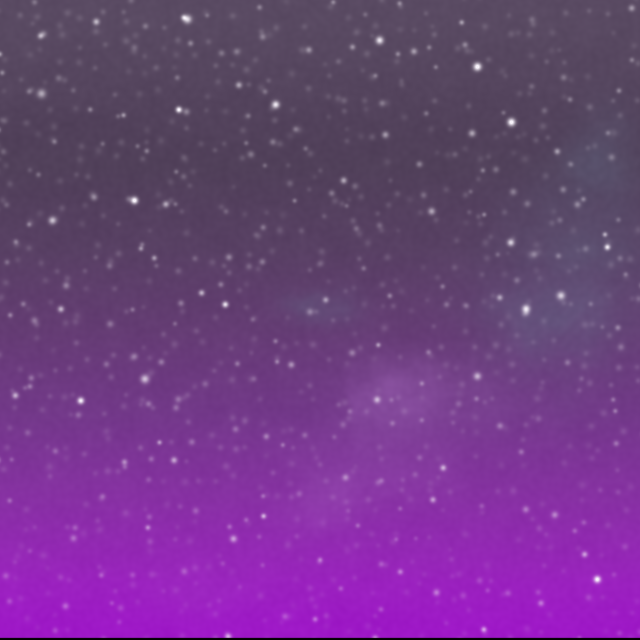
Reproduce this background procedurally as a Shadertoy shader.

```glsl
// Night sky: a dusky grey-violet top melting into vivid purple at the foot,
// with soft noise-warped nebula clouds and several layers of hashed stars.
// Gradient stops, elliptical glows and jittered star grids are added in turn.

const vec3 HAZE_BLUE = vec3(0.40, 0.43, 0.54);
const vec3 HAZE_LILAC = vec3(0.69, 0.45, 0.79);
const vec3 STAR_WHITE = vec3(0.97, 0.95, 0.98);

// Integer hash giving three values in 0..1
vec3 hash3(vec2 cell, float seed) {
    uvec3 v = uvec3(ivec3(cell, seed) + 4096);
    v = v * 1664525u + 1013904223u;
    v.x += v.y * v.z; v.y += v.z * v.x; v.z += v.x * v.y;
    v ^= v >> 16u;
    v.x += v.y * v.z; v.y += v.z * v.x; v.z += v.x * v.y;
    return vec3(v >> 8u) / 16777216.0;
}

float cornerSlope(vec2 cell, vec2 offset, float seed) {
    float angle = 6.28319 * hash3(cell, seed).x;
    return dot(vec2(cos(angle), sin(angle)), offset);
}

float gradientNoise(vec2 p, float seed) {
    vec2 i = floor(p), f = fract(p);
    vec2 w = f * f * f * (f * (f * 6.0 - 15.0) + 10.0);
    vec2 e = vec2(1.0, 0.0);
    float low = mix(cornerSlope(i, f, seed), cornerSlope(i + e, f - e, seed), w.x);
    float high = mix(cornerSlope(i + e.yx, f - e.yx, seed),
                     cornerSlope(i + 1.0, f - 1.0, seed), w.x);
    return mix(low, high, w.y);
}

float fbm(vec2 p, float seed) {
    float sum = 0.0, gain = 0.6;
    for (int k = 0; k < 4; k++) {
        sum += gain * gradientNoise(p, seed + float(k));
        p *= 2.03;
        gain *= 0.5;
    }
    return sum;
}

// Vertical colour ramp, from the foot upward
vec3 skyColor(float y) {
    vec3 c = mix(vec3(0.62, 0.09, 0.78), vec3(0.605, 0.135, 0.745), smoothstep(0.0, 0.11, y));
    c = mix(c, vec3(0.53, 0.19, 0.64), clamp((y - 0.09) / 0.13, 0.0, 1.0));
    c = mix(c, vec3(0.45, 0.22, 0.54), clamp((y - 0.22) / 0.13, 0.0, 1.0));
    c = mix(c, vec3(0.395, 0.235, 0.455), clamp((y - 0.35) / 0.13, 0.0, 1.0));
    c = mix(c, vec3(0.345, 0.25, 0.39), clamp((y - 0.48) / 0.13, 0.0, 1.0));
    c = mix(c, vec3(0.315, 0.25, 0.35), clamp((y - 0.61) / 0.13, 0.0, 1.0));
    return mix(c, vec3(0.35, 0.29, 0.385), smoothstep(0.74, 1.0, y));
}

// Soft elliptical cloud
float glow(vec2 p, vec2 center, vec2 radius) {
    vec2 d = (p - center) / radius;
    return exp(-dot(d, d));
}

vec3 addNebula(vec3 color, vec2 uv) {
    vec2 warp = vec2(fbm(uv * 7.0, 11.0), fbm(uv * 7.0, 23.0));
    vec2 p = uv + 0.055 * warp;
    float texture1 = clamp(0.9 + 0.9 * fbm(uv * 11.0, 37.0), 0.3, 1.4);

    float blue = 0.30 * glow(p, vec2(0.91, 0.58), vec2(0.12, 0.15))
               + 0.28 * glow(p, vec2(0.94, 0.75), vec2(0.06, 0.07))
               + 0.20 * glow(p, vec2(0.84, 0.50), vec2(0.10, 0.09))
               + 0.30 * glow(p, vec2(0.51, 0.515), vec2(0.055, 0.03))
               + 0.24 * glow(p, vec2(0.472, 0.53), vec2(0.022, 0.018));

    // The central cloud has a crisp left rim
    float rim = smoothstep(0.535, 0.56, p.x);
    float lilac = 0.30 * rim * glow(p, vec2(0.595, 0.375), vec2(0.075, 0.06))
                + 0.17 * glow(p, vec2(0.67, 0.38), vec2(0.12, 0.06))
                + 0.15 * glow(p, vec2(0.61, 0.28), vec2(0.10, 0.06))
                + 0.22 * glow(p, vec2(0.50, 0.225), vec2(0.055, 0.05))
                + 0.10 * glow(p, vec2(0.32, 0.07), vec2(0.08, 0.04));

    color = mix(color, HAZE_BLUE, clamp(blue * texture1, 0.0, 1.0));
    return mix(color, HAZE_LILAC, clamp(lilac * texture1, 0.0, 1.0));
}

// One jittered star per cell; density is the share of cells that are lit
float starLayer(vec2 uv, float cells, float density, float radius, float seed) {
    vec2 home = floor(uv * cells);
    float light = 0.0;
    for (int j = -1; j <= 1; j++)
    for (int i = -1; i <= 1; i++) {
        vec2 cell = home + vec2(i, j);
        vec3 place = hash3(cell, seed), trait = hash3(cell, seed + 50.0);
        vec2 d = (uv - (cell + place.xy) / cells) / (radius * mix(0.8, 1.2, trait.x));
        float lit = step(place.z, density) * mix(0.45, 1.0, trait.y);
        light += lit * exp(-dot(d, d));
    }
    return light;
}

void mainImage(out vec4 fragColor, in vec2 fragCoord) {
    vec2 uv = fragCoord / iResolution.xy;
    vec3 color = addNebula(skyColor(uv.y), uv);

    // Fine mottling
    color += 0.014 * gradientNoise(uv * 90.0, 71.0) + 0.018 * fbm(uv * 18.0, 83.0);

    // Stars from faint dust to bright points, a little sparser near the foot
    float fade = mix(0.7, 1.0, smoothstep(0.0, 0.5, uv.y));
    float stars = 0.14 * fade * starLayer(uv, 38.0, 0.45, 0.0050, 101.0)
                + 0.36 * fade * starLayer(uv, 22.0, 0.42, 0.0045, 211.0)
                + 0.65 * starLayer(uv, 13.0, 0.34, 0.0046, 307.0)
                + 1.15 * starLayer(uv, 7.0, 0.45, 0.0055, 401.0);
    color = mix(color, STAR_WHITE, clamp(stars, 0.0, 1.0));

    // Thin dark strip along the lower border
    color *= smoothstep(0.002, 0.0045, uv.y);
    fragColor = vec4(clamp(color, 0.0, 1.0), 1.0);
}
```
